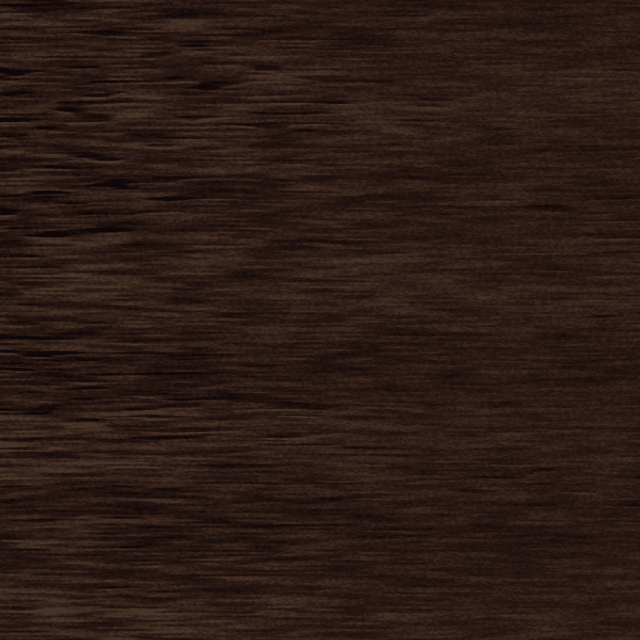
Write a three.js fragment shader that draws this texture.

```glsl
// Dark brown wood veneer with fine horizontal grain, rough on the left and smoother on the right.
varying vec2 vUv;

const vec3 DEEP_BROWN = vec3(0.100, 0.052, 0.046);
const vec3 MID_BROWN = vec3(0.168, 0.099, 0.078);
const vec3 PALE_BROWN = vec3(0.250, 0.178, 0.138);

// Cells across and up the canvas for each layer
const vec2 BAND_CELLS = vec2(1.2, 18.0);
const vec2 STREAK_CELLS = vec2(10.0, 130.0);
const vec2 FIBRE_CELLS = vec2(19.0, 290.0);
const vec2 PORE_CELLS = vec2(14.0, 180.0);
const vec2 GRAIN_CELLS = vec2(230.0, 440.0);

const float RING_COUNT = 4.0;
const float RING_PHASE = 0.2;
const float RING_AMOUNT = 0.20;
const float BAND_AMOUNT = 0.36;
const float STREAK_AMOUNT = 0.66;
const float FIBRE_AMOUNT = 1.25;
const float PORE_AMOUNT = 2.10;
const float LIP_AMOUNT = 1.15;
const float GRAIN_AMOUNT = 0.75;
const float LIP_OFFSET = 0.0032;
const float LEFT_RELIEF = 1.40;
const float RIGHT_RELIEF = 0.65;
const float LEFT_GLOW = 0.12;
const float TONE_SHIFT = 0.06;
const float CONTRAST = 0.60;
const float TAU = 6.2831853;

float hash(vec2 p) {
  vec3 q = fract(vec3(p.xyx) * 0.1031);
  q += dot(q, q.yzx + 33.33);
  return fract((q.x + q.y) * q.z);
}

// One row of smooth noise, shifted at random so that streak ends do not line up
float rowNoise(float x, float row) {
  x += 40.0 * hash(vec2(row, 7.0));
  float cell = floor(x);
  float blend = smoothstep(0.0, 1.0, x - cell);
  return mix(hash(vec2(cell, row)), hash(vec2(cell + 1.0, row)), blend);
}

// Signed noise made of blended rows, from -1 to 1
float fibreNoise(vec2 p) {
  float row = floor(p.y);
  float blend = smoothstep(0.0, 1.0, p.y - row);
  return 2.0 * mix(rowNoise(p.x, row), rowNoise(p.x, row + 1.0), blend) - 1.0;
}

// Thin dark slits between the fibres
float pores(vec2 p) {
  return smoothstep(0.25, 0.80, fibreNoise(p * PORE_CELLS + 310.0));
}

void main() {
  // Gentle bending of the grain lines
  vec2 p = vUv;
  p.y += 0.0024 * fibreNoise(vUv * vec2(4.0, 9.0) + 50.0);
  p.y += 0.0007 * fibreNoise(vUv * vec2(22.0, 45.0) + 90.0);

  // Broad growth bands
  float rings = cos(TAU * (RING_COUNT * p.y - RING_PHASE));
  float tone = RING_AMOUNT * rings * mix(1.2, 0.6, vUv.x);
  tone += BAND_AMOUNT * fibreNoise(p * BAND_CELLS + 120.0);

  // Streaks and fine fibres
  float relief = mix(LEFT_RELIEF, RIGHT_RELIEF, smoothstep(0.0, 0.9, vUv.x));
  float fine = STREAK_AMOUNT * fibreNoise(p * STREAK_CELLS + 200.0);
  fine += FIBRE_AMOUNT * fibreNoise(p * FIBRE_CELLS + 450.0);

  // Pores in patches, each with a lit lip beneath
  float patches = smoothstep(-0.6, 0.7, fibreNoise(p * vec2(2.5, 12.0) + 700.0));
  float slit = pores(p);
  float lip = pores(p + vec2(0.0, LIP_OFFSET)) * (1.0 - slit);
  fine += mix(0.25, 1.0, patches) * (LIP_AMOUNT * lip - PORE_AMOUNT * slit);
  tone += relief * fine;

  // Surface grain and the lighter left side
  tone += GRAIN_AMOUNT * fibreNoise(vUv * GRAIN_CELLS + 900.0);
  tone += LEFT_GLOW * (0.5 - vUv.x) + TONE_SHIFT;

  // Tone to colour
  tone *= CONTRAST;
  vec3 color = mix(MID_BROWN, PALE_BROWN, clamp(tone, 0.0, 1.3));
  color = mix(color, DEEP_BROWN, clamp(-tone, 0.0, 1.6));
  gl_FragColor = vec4(color, 1.0);
}
```
